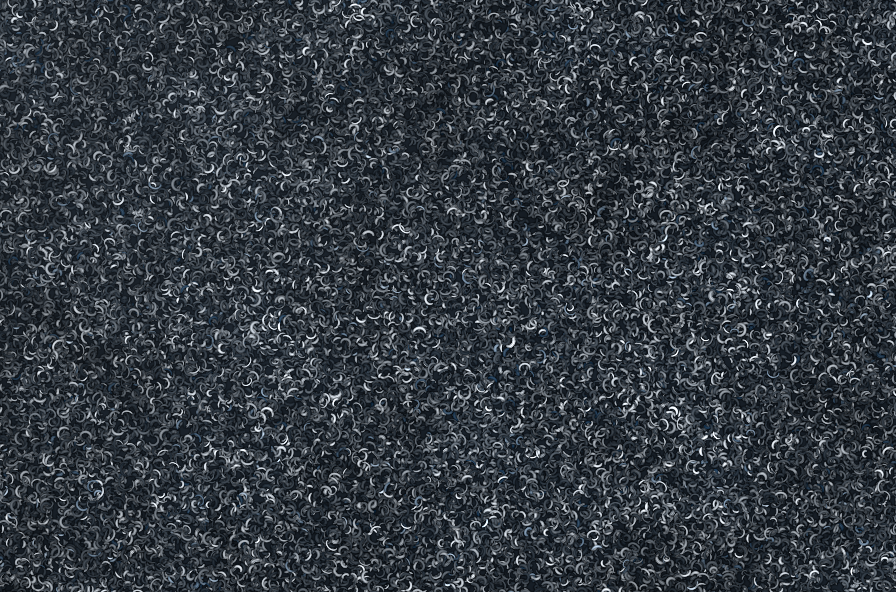
Reproduce this texture procedurally as a Shadertoy shader.

```glsl
// Dark looped carpet: layers of small curled fibres on a near-black ground.
// Each layer scatters one arc per jittered grid cell, wide tufts first and
// thin strands last; every arc shades what lies beneath, noise mottles the pile.

#define CELL 0.0170        // grid spacing, in canvas heights
#define LAYERS 5           // stacked fibre layers
#define LOOP_RADIUS 0.0105 // largest curl radius
#define FIBRE_WIDTH 0.0022 // half thickness of a thin strand
#define TUFT_SCALE 1.6     // thickness of the lowest tufts, in strands
#define SHADOW 0.36        // darkening beside a fibre
#define GAIN 1.25          // overall brightness of fibres
#define GROUND 0.080       // tone of the deep gaps
#define CURVE 0.85         // tone curve, lower lifts the darks
#define MOTTLE 0.60        // strength of the slow variation
#define BLUE_SHARE 0.05    // share of blue tinted fibres

float hash(vec2 p) {
    return fract(sin(dot(p, vec2(127.1, 311.7))) * 43758.5453);
}

vec4 hash4(vec2 p) {
    return vec4(hash(p), hash(p + 17.3), hash(p + 41.9), hash(p + 73.1));
}

float valueNoise(vec2 p) {
    vec2 i = floor(p), f = fract(p);
    f = f * f * (3.0 - 2.0 * f);
    vec2 e = vec2(0.0, 1.0);
    return mix(mix(hash(i), hash(i + e.yx), f.x),
               mix(hash(i + e.xy), hash(i + e.yy), f.x), f.y);
}

mat2 rotation(float a) {
    float c = cos(a), s = sin(a);
    return mat2(c, -s, s, c);
}

// x: distance to an arc opening downwards, y: position along it, -1 to 1
vec2 arcDistance(vec2 p, float radius, float halfAngle) {
    float a = clamp(atan(p.x, p.y), -halfAngle, halfAngle);
    return vec2(length(p - radius * vec2(sin(a), cos(a))), a / halfAngle);
}

// Paints the fibre of one cell over the colour below
vec3 paintFibre(vec3 below, vec2 p, vec2 id, float thickness, float pixel) {
    vec4 place = hash4(id);
    vec4 look = hash4(id + 211.7);

    // Curl shape: random turn, oval squash, opening and radius
    vec2 q = p - (place.xy - 0.5) * CELL;
    q = rotation(6.2832 * place.z) * q;
    q.y *= 1.0 + 0.5 * place.w;
    float radius = LOOP_RADIUS * mix(0.42, 1.0, look.x);
    vec2 arc = arcDistance(q, radius, mix(0.45, 2.1, look.y));
    float width = thickness * mix(0.65, 1.25, look.z);
    width *= 1.0 - 0.4 * arc.y * arc.y;

    // Most fibres are dull, a few shine; thick ones split into strands
    float shine = look.w;
    float tone = 0.12 + 0.26 * shine + 0.50 * pow(shine, 5.0);
    tone *= GAIN * (1.0 - 0.35 * arc.y * arc.y);
    tone *= 0.84 + 0.16 * cos(6.2832 * arc.x / 0.0045);

    // Cool grey, with an occasional blue strand
    vec3 colour = vec3(tone) + vec3(-0.026, 0.0, 0.026);
    float blue = step(1.0 - BLUE_SHARE, hash(id + 91.4));
    colour += blue * vec3(-0.05, 0.0, 0.05);

    float shade = 1.0 - smoothstep(width, width + 0.0040, arc.x);
    float edge = 0.5 * pixel;
    float cover = 1.0 - smoothstep(width - edge, width + edge, arc.x);
    return mix(below * (1.0 - SHADOW * shade), max(colour, 0.0), cover);
}

void mainImage(out vec4 fragColor, in vec2 fragCoord) {
    float pixel = 1.0 / iResolution.y;
    vec2 uv = fragCoord * pixel;
    vec3 colour = GROUND + vec3(-0.018, 0.0, 0.020);

    // Fibre layers, each on its own turned and shifted grid
    for (int layer = 0; layer < LAYERS; layer++) {
        float n = float(layer);
        float thickness = FIBRE_WIDTH * mix(TUFT_SCALE, 1.0, min(n / 3.0, 1.0));
        vec2 p = rotation(0.4 + 1.1 * n) * uv + n * vec2(0.37, 0.73);
        vec2 cell = floor(p / CELL);
        for (int y = -1; y <= 1; y++) {
            for (int x = -1; x <= 1; x++) {
                vec2 id = cell + vec2(x, y);
                vec2 local = p - (id + 0.5) * CELL;
                colour = paintFibre(colour, local, id + 37.0 * n, thickness, pixel);
            }
        }
    }

    // Tone curve and a cool cast
    colour = pow(colour, vec3(CURVE)) + vec3(-0.006, 0.0, 0.008);

    // Slow mottling from broad patches down to small tufts
    float patches = 0.40 * valueNoise(uv * 5.0) + 0.30 * valueNoise(uv * 13.0 + 9.0)
                  + 0.30 * valueNoise(uv * 30.0 + 23.0);
    colour *= 1.0 + MOTTLE * (patches - 0.5);

    // Faint haze towards the upper left
    float haze = smoothstep(1.1, 0.0, length(uv - vec2(0.1, 0.9)));
    colour = mix(colour, vec3(0.27, 0.30, 0.33), 0.14 * haze);

    fragColor = vec4(clamp(colour, 0.0, 1.0), 1.0);
}
```
